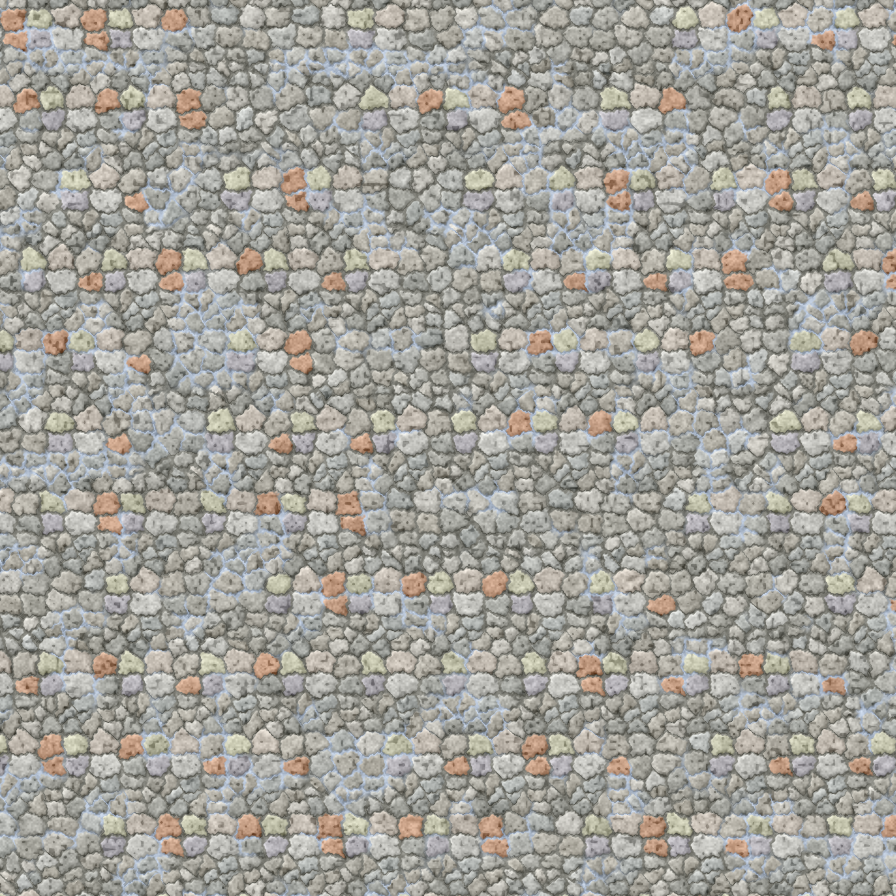
Reproduce this texture procedurally as a Shadertoy shader.

```glsl
// Rubble stone wall: a patch of two tall and three flat courses repeats about
// 11 by 11 times, each row slid sideways and some patches swapped for variants.
// Stones are rounded Voronoi cells with bevel light, grain and shadowed mortar.

const float REPEATS = 11.1;
const float COURSE_Y[5] = float[5](0.05, 0.16, 0.28, 0.50, 0.81);

const vec3 GREY_DARK  = vec3(0.63, 0.63, 0.60);
const vec3 GREY_PALE  = vec3(0.76, 0.76, 0.74);
const vec3 STRAW      = vec3(0.77, 0.77, 0.68);
const vec3 CREAM      = vec3(0.76, 0.73, 0.69);
const vec3 LAVENDER   = vec3(0.69, 0.68, 0.70);
const vec3 RUST       = vec3(0.76, 0.61, 0.51);
const vec3 MORTAR     = vec3(0.50, 0.50, 0.47);
const vec3 MORTAR_ICE = vec3(0.71, 0.76, 0.83);

struct Stone {
    vec2 seed;   // centre, in patch units
    vec3 id;     // column in patch, course, variant
    vec2 patchId;
};

vec3 hash33(vec3 p) {
    p = fract((p + 17.0) * vec3(0.1031, 0.1030, 0.0973));
    p += dot(p, p.yxz + 33.33);
    return fract((p.xxy + p.yxx) * p.zyx);
}

float valueNoise(vec2 p) {
    vec2 c = floor(p), f = fract(p);
    f = f * f * (3.0 - 2.0 * f);
    float a = hash33(vec3(c, 5.0)).x;
    float b = hash33(vec3(c + vec2(1, 0), 5.0)).x;
    float d = hash33(vec3(c + vec2(0, 1), 5.0)).x;
    float e = hash33(vec3(c + vec2(1, 1), 5.0)).x;
    return mix(mix(a, b, f.x), mix(d, e, f.x), f.y);
}

// Layered sines that make the stone outlines ragged
vec2 ragged(vec2 p) {
    vec2 w = 0.016 * sin(p.yx * vec2(23.0, 19.0) + p * 7.0);
    w += 0.008 * sin(p.yx * vec2(53.0, 61.0) + p * 31.0 + 2.0);
    return w + 0.004 * sin(p.yx * 127.0 - p * 83.0);
}

float smoothMin(float a, float b, float k) {
    float h = max(k - abs(a - b), 0.0) / k;
    return min(a, b) - 0.25 * h * h * k;
}

// Stone in the k-th course above the row under p, i columns away
Stone stoneAt(vec2 p, int k, int i) {
    float row = floor(p.y) + floor(float(k) / 5.0);
    int course = (k + 5) % 5;
    float columns = course < 3 ? 4.0 : 3.0;
    float slide = hash33(vec3(row, 3.0, 8.0)).x * 3.0;
    float column = floor((p.x + slide) * columns) + float(i);
    vec2 patchId = vec2(floor(column / columns), row);
    vec3 r = hash33(vec3(patchId, 41.0));
    float variant = r.x > 0.7 ? 1.0 + floor(r.y * 4.0) : 0.0;
    vec3 id = vec3(mod(column, columns), float(course), variant);
    vec2 jitter = hash33(id).xy - 0.5;
    vec2 seed = vec2((column + 0.5 + 0.62 * jitter.x) / columns - slide,
                     row + COURSE_Y[course] + 0.08 * jitter.y);
    return Stone(seed, id, patchId);
}

Stone nearestStone(vec2 p) {
    Stone best = stoneAt(p, 0, 0);
    for (int k = -1; k <= 5; k++)
        for (int i = -1; i <= 1; i++) {
            Stone s = stoneAt(p, k, i);
            if (distance(p, s.seed) < distance(p, best.seed)) best = s;
        }
    return best;
}

// Rounded distance from p to the border of its cell
float borderDistance(vec2 p, vec2 seed) {
    float d = 0.3;
    for (int k = -1; k <= 5; k++)
        for (int i = -1; i <= 1; i++) {
            vec2 other = stoneAt(p, k, i).seed;
            vec2 gap = other - seed;
            if (dot(gap, gap) > 1e-5)
                d = smoothMin(d, dot(0.5 * (seed + other) - p, normalize(gap)), 0.035);
        }
    return d;
}

vec3 stoneColour(Stone s) {
    vec3 r = hash33(s.id + 60.0);
    vec3 wear = hash33(vec3(s.patchId, s.id.y + 70.0));
    vec3 c = mix(GREY_DARK, GREY_PALE, r.x) + 0.03 * (r.y - 0.5) * vec3(1, 0, -1);
    if (s.id.z < 0.5 && s.id.y > 2.5) {
        bool top = s.id.y > 3.5;
        if (s.id.x < 0.5) c = top ? STRAW : LAVENDER;
        else if (s.id.x < 1.5) c = top ? CREAM : GREY_PALE;
        else if (wear.x < 0.55) c = RUST;
    }
    return c * (0.97 + 0.06 * wear.y);
}

void mainImage(out vec4 fragColor, in vec2 fragCoord) {
    float pixel = REPEATS / iResolution.y;
    vec2 wall = (fragCoord / iResolution.y - vec2(0, 1)) * REPEATS;
    vec2 p = wall + ragged(wall);

    Stone s = nearestStone(p);
    float border = borderDistance(p, s.seed);
    float edge = border - mix(0.008, 0.024, hash33(s.id + 90.0).z);

    // Stone face: grain, pits, and a bevel lit from the upper left
    float coarse = valueNoise(wall * vec2(9.0, 14.0)) - 0.5;
    float grain = valueNoise(wall * 21.0 + 7.0) - 0.5;
    float fine = valueNoise(wall * 43.0 + 19.0) - 0.5;
    vec2 outward = normalize(p - s.seed + 1e-4);
    float bevel = 1.0 - smoothstep(0.0, 0.055, edge);
    vec3 face = stoneColour(s) + 0.10 * coarse + 0.12 * grain + 0.12 * fine;
    face -= 0.16 * smoothstep(0.22, 0.42, -grain);
    face += bevel * (0.15 * dot(outward, vec2(-0.45, 0.89)) - 0.03);

    // Mortar: pale blue patches, shadow below each stone
    float ice = smoothstep(0.55, 0.75, valueNoise(wall * 2.6 + 3.0));
    vec3 mortar = mix(MORTAR, MORTAR_ICE, ice) + 0.16 * grain + 0.1 * fine;
    mortar -= 0.17 * smoothstep(0.3, -0.8, outward.y) * smoothstep(-0.03, 0.0, edge);

    vec3 colour = mix(mortar, face, smoothstep(-pixel, pixel, edge) );
    fragColor = vec4(clamp(colour, 0.0, 1.0), 1.0);
}
```
